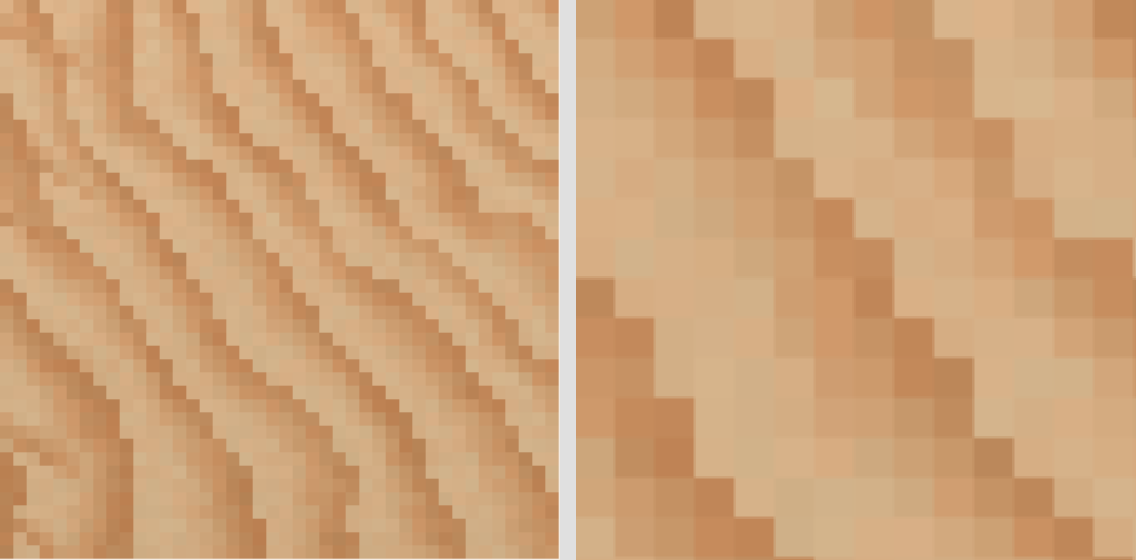
Left, the full canvas; right, a detail of the centre.
A WebGL 2 fragment shader for this texture:

```glsl
#version 300 es
precision highp float;
uniform vec2 u_resolution;
out vec4 outColor;

float hash(vec2 p) {
    vec3 q = fract(vec3(p.xyx) * 0.1031);
    q += dot(q, q.yzx + 33.33);
    return fract((q.x + q.y) * q.z);
}

float noise(vec2 p) {
    vec2 i = floor(p), f = fract(p);
    f = f * f * (3.0 - 2.0 * f);
    return mix(mix(hash(i), hash(i + vec2(1, 0)), f.x),
               mix(hash(i + vec2(0, 1)), hash(i + vec2(1, 1)), f.x), f.y);
}

// Slanted growth rings: a slow rise to dark, then a sharp drop to light.
float ringDepth(vec2 p) {
    float start = mix(-0.16, 0.24, smoothstep(0.1, 1.0, p.y));
    float spacing = 0.13 + 0.08 * p.y;
    float wobble = (noise(p * 5.0 + 7.0) - 0.5) * mix(0.65, 0.4, p.y)
                 + (noise(p * 13.0 + 31.0) - 0.5) * mix(0.3, 0.12, p.y);
    float phase = fract((p.x - start) / spacing + wobble);
    float rise = smoothstep(0.25, 0.95, phase);
    return rise * (0.78 + 0.4 * noise(p * 9.0 + 53.0));
}

// Flatter side veins that fade away from the left edge.
float veinDepth(vec2 p) {
    float phase = fract((p.y - 0.62 * p.x) / 0.175 + 0.35 + 0.5 * noise(p * 7.0 + 19.0));
    float vein = smoothstep(0.6, 0.88, phase) * (1.0 - smoothstep(0.93, 1.0, phase));
    return vein * (1.0 - smoothstep(0.06, 0.24, p.x)) * 0.85;
}

vec3 woodTile(vec2 cell) {
    vec2 p = (cell + 0.5) / 42.1;
    float depth = max(ringDepth(p), veinDepth(p));
    depth = clamp(depth + (hash(cell + 3.0) - 0.5) * 0.16, 0.0, 1.1);

    vec3 color = mix(vec3(0.84, 0.70, 0.54), vec3(0.82, 0.655, 0.485), smoothstep(0.0, 0.35, depth));
    color = mix(color, vec3(0.80, 0.60, 0.42), smoothstep(0.3, 0.7, depth));
    color = mix(color, vec3(0.745, 0.525, 0.345), smoothstep(0.65, 1.1, depth));

    // Brighter and warmer at the top, with slight tile variation.
    color += mix(vec3(0.02, 0.012, 0.01), vec3(-0.025, -0.02, -0.02), p.y);
    color += (hash(cell + 71.0) - 0.5) * 0.022;
    color += (hash(cell + 137.0) - 0.5) * vec3(0.02, -0.022, -0.028);
    return color;
}

vec3 surface(vec2 p) {
    if (max(p.x, p.y) > 0.9975) return vec3(0.96, 0.92, 0.88);
    return woodTile(floor(p * 42.1));
}

void main() {
    vec2 p = gl_FragCoord.xy / u_resolution;
    p.y = 1.0 - p.y;

    // Soften tile edges with a small box of samples.
    vec3 color = vec3(0.0);
    for (int i = 0; i < 9; i++) {
        vec2 offset = vec2(i % 3 - 1, i / 3 - 1) * 0.0009;
        color += surface(clamp(p + offset, 0.0, 1.0));
    }
    outColor = vec4(color / 9.0, 1.0);
}
```
